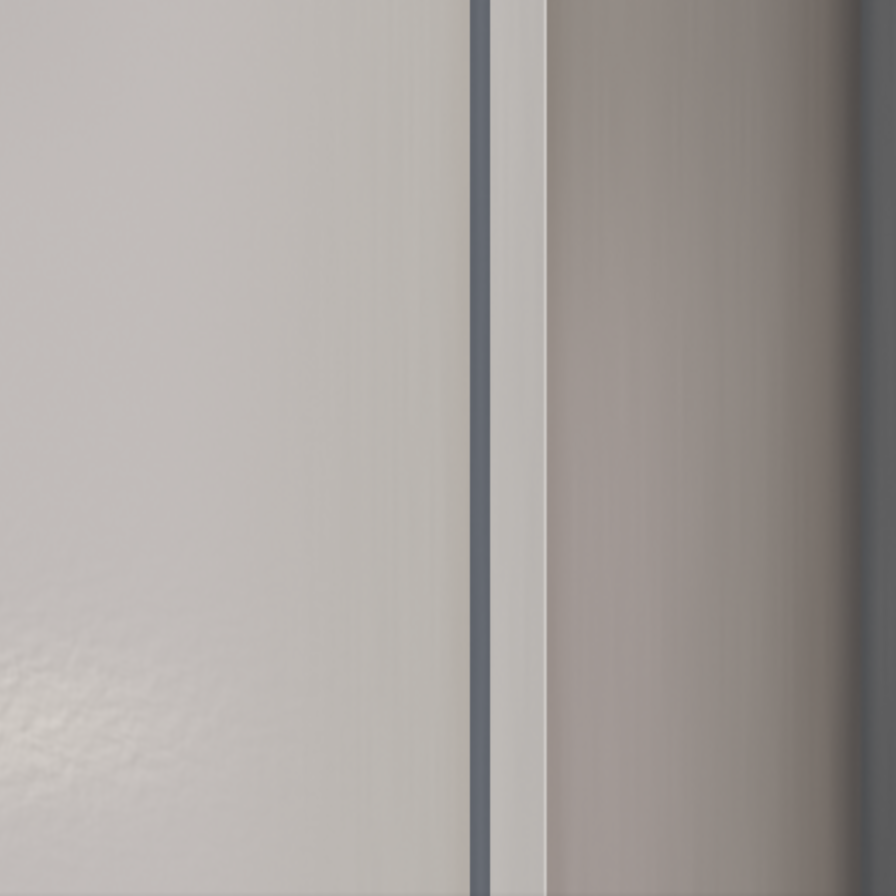
Write a Shadertoy shader that draws this texture.

```glsl
#define GAP_LEFT 0.5245
#define GAP_RIGHT 0.5470
#define TRIM_RIGHT 0.6105
#define RECESS_RIGHT 0.9610
#define EDGE_SOFTNESS 0.0014
#define GRAIN_STRENGTH 0.010
#define BUMP_SCALE 72.0
#define BUMP_STRENGTH 0.085
#define GLOW_CENTER vec2(0.02, 0.19)

float hash(vec2 p) {
    vec3 q = fract(vec3(p.xyx) * 0.1031);
    q += dot(q, q.yzx + 33.33);
    return fract((q.x + q.y) * q.z);
}

float noise(vec2 p) {
    vec2 cell = floor(p), f = fract(p);
    f = f * f * (3.0 - 2.0 * f);
    return mix(mix(hash(cell), hash(cell + vec2(1, 0)), f.x),
               mix(hash(cell + vec2(0, 1)), hash(cell + vec2(1, 1)), f.x), f.y);
}

float edge(float x, float at) {
    return smoothstep(at - EDGE_SOFTNESS, at + EDGE_SOFTNESS, x);
}

float line(float x, float at, float width) {
    float d = (x - at) / width;
    return exp(-d * d);
}

float bumpHeight(vec2 p) {
    p += 0.008 * vec2(noise(p * 30.0), noise(p * 30.0 + 17.0));
    vec2 q = mat2(0.88, 0.47, -0.47, 0.88) * p * BUMP_SCALE;
    return 0.7 * noise(q) + 0.3 * noise(q * 2.1 + 9.0);
}

// Broad satin panel with an embossed coating around the low highlight
vec3 doorPanel(vec2 uv) {
    vec3 color = mix(vec3(0.757, 0.735, 0.727), vec3(0.728, 0.710, 0.690),
                     smoothstep(0.15, 0.50, uv.x));
    color -= vec3(0.022, 0.028, 0.034) * smoothstep(0.485, GAP_LEFT, uv.x);
    color -= 0.012 * smoothstep(0.75, 1.0, uv.y) * smoothstep(0.25, 0.0, uv.x);

    vec2 d = (uv - GLOW_CENTER) / vec2(0.17, 0.085);
    float glow = exp(-dot(d, d));
    color += vec3(0.042, 0.042, 0.030) * glow;

    vec2 r = (uv - GLOW_CENTER) / vec2(0.30, 0.20);
    float relief = bumpHeight(uv + vec2(-0.002, 0.003)) - bumpHeight(uv - vec2(-0.002, 0.003));
    return color + BUMP_STRENGTH * relief * (0.7 * glow + 0.25 * exp(-dot(r, r)));
}

// Shaded recess falling off towards the corner
vec3 recessPanel(vec2 uv) {
    vec3 warm = vec3(0.605, 0.575, 0.550), cool = vec3(0.632, 0.597, 0.583);
    vec3 color = mix(cool, warm, smoothstep(0.35, 1.0, uv.y));
    color = mix(color, vec3(0.555, 0.527, 0.505), smoothstep(0.68, 0.86, uv.x));
    color = mix(color, vec3(0.465, 0.435, 0.412), smoothstep(0.83, 0.935, uv.x));
    color = mix(color, vec3(0.335, 0.318, 0.310), smoothstep(0.915, RECESS_RIGHT, uv.x));
    color -= vec3(0.030, 0.034, 0.038) * smoothstep(0.645, TRIM_RIGHT, uv.x);
    return color * (1.0 - 0.05 * smoothstep(0.55, 1.0, uv.y));
}

void mainImage(out vec4 fragColor, in vec2 fragCoord) {
    vec2 uv = fragCoord / iResolution.xy;
    float x = uv.x;

    // Dark gap, slightly lighter along its middle
    vec3 gap = vec3(0.375, 0.392, 0.422);
    gap += 0.025 * line(x, mix(GAP_LEFT, GAP_RIGHT, 0.55), 0.006);

    // Flat trim with a bright outer bevel
    vec3 trim = mix(vec3(0.742, 0.726, 0.712), vec3(0.722, 0.706, 0.692),
                    smoothstep(GAP_RIGHT, TRIM_RIGHT, x));
    trim += 0.085 * line(x, TRIM_RIGHT - 0.0022, 0.0017);

    // Cool side wall beyond the corner
    vec3 wall = mix(vec3(0.315, 0.322, 0.332), vec3(0.372, 0.372, 0.376),
                    smoothstep(RECESS_RIGHT, 0.985, x));
    wall *= 1.0 - 0.05 * smoothstep(0.35, 0.0, uv.y);

    vec3 color = doorPanel(uv);
    color = mix(color, gap, edge(x, GAP_LEFT));
    color = mix(color, trim, edge(x, GAP_RIGHT));
    color = mix(color, recessPanel(uv), edge(x, TRIM_RIGHT));
    color = mix(color, wall, smoothstep(-0.004, 0.004, x - RECESS_RIGHT));

    // Vertical brushing and fine mottling
    float grain = noise(vec2(x * 170.0, uv.y * 7.0)) - 0.5;
    float mottle = noise(uv * vec2(260.0, 210.0)) - 0.5;
    color += GRAIN_STRENGTH * (grain * smoothstep(0.2, 0.5, x) + 0.4 * mottle);
    color *= 1.0 - 0.035 * smoothstep(0.006, 0.0, uv.y);

    fragColor = vec4(color, 1.0);
}
```
